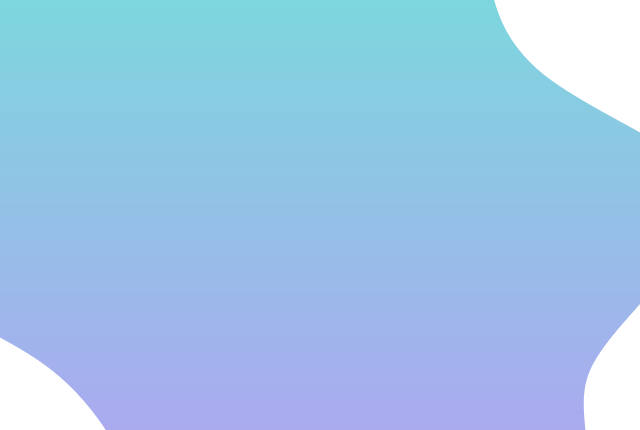
Give the GLSL for this background, as a Shadertoy shader.

```glsl
const vec3 TOP_COLOR = vec3(0.490, 0.841, 0.870);
const vec3 BOTTOM_COLOR = vec3(0.667, 0.668, 0.938);
const vec3 CORNER_COLOR = vec3(1.0);
const float ASPECT = 1.4884;   // canvas width in units of its height

// Curve knots: position along the axis, edge value, slope
const vec3 UPPER_RIGHT_A = vec3(0.692, 1.4884, -1.80);
const vec3 UPPER_RIGHT_B = vec3(0.839, 1.2500, -1.12);
const vec3 UPPER_RIGHT_C = vec3(1.000, 1.1492, -0.28);
const vec3 LOWER_RIGHT_A = vec3(0.000, 1.3614, -0.09);
const vec3 LOWER_RIGHT_B = vec3(0.147, 1.3760, 0.50);
const vec3 LOWER_RIGHT_C = vec3(0.293, 1.4884, 0.88);
const vec3 LOWER_LEFT_A = vec3(0.000, 0.2151, -0.55);
const vec3 LOWER_LEFT_B = vec3(0.246, 0.0000, -1.50);

// Cubic Hermite segment, continued by straight tangents past its ends
float hermite(vec3 a, vec3 b, float s) {
    float span = b.x - a.x;
    float t = clamp((s - a.x) / span, 0.0, 1.0);
    float u = 1.0 - t;
    float curve = mix(a.y, b.y, t * t * (3.0 - 2.0 * t))
                + span * t * u * (a.z * u - b.z * t);
    return curve + a.z * min(s - a.x, 0.0) + b.z * max(s - b.x, 0.0);
}

float curveThrough(vec3 a, vec3 b, vec3 c, float s) {
    return s < b.x ? hermite(a, b, s) : hermite(b, c, s);
}

// Antialiased coverage of the region where the field is positive
float coverage(float field) {
    float slope = length(vec2(dFdx(field), dFdy(field)));
    return clamp(0.5 + field / max(slope, 1e-6), 0.0, 1.0);
}

void mainImage(out vec4 fragColor, in vec2 fragCoord) {
    vec2 uv = fragCoord / iResolution.xy;
    vec2 p = uv * vec2(ASPECT, 1.0);

    // Vertical gradient
    vec3 color = mix(BOTTOM_COLOR, TOP_COLOR, uv.y);

    // Curved corner cutouts
    float upperRight = p.x - curveThrough(UPPER_RIGHT_A, UPPER_RIGHT_B, UPPER_RIGHT_C, p.y);
    float lowerRight = p.x - curveThrough(LOWER_RIGHT_A, LOWER_RIGHT_B, LOWER_RIGHT_C, p.y);
    float lowerLeft = hermite(LOWER_LEFT_A, LOWER_LEFT_B, p.x) - p.y;
    float corners = max(coverage(upperRight), max(coverage(lowerRight), coverage(lowerLeft)));

    fragColor = vec4(mix(color, CORNER_COLOR, corners), 1.0);
}
```
